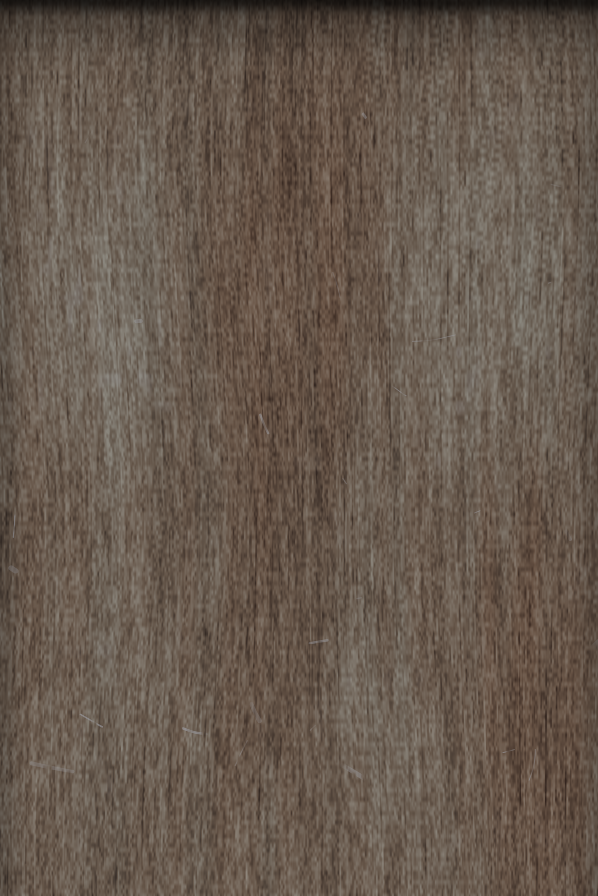
Write a WebGL 1 fragment shader that draws this texture.

```glsl
precision highp float;
// Weathered brown wood panel with fine upright grain, pale worn patches and scuffs.
// Stretched noise and thin broken fibre lines set a tone, which a ramp of browns
// colours; scratches, chalky smears and a dark top edge are laid over it.

uniform vec2 u_resolution;

const vec3 SHADOW = vec3(0.19, 0.15, 0.13);
const vec3 BROWN = vec3(0.395, 0.335, 0.285);
const vec3 WORN = vec3(0.53, 0.50, 0.46);
const vec3 CHALK = vec3(0.60, 0.60, 0.62);
const vec3 RED_TINT = vec3(0.016, -0.004, -0.011);

float hash(vec2 p) {
  return fract(sin(dot(p, vec2(127.1, 311.7))) * 43758.5453);
}

float noise(vec2 p) {
  vec2 cell = floor(p);
  vec2 f = fract(p);
  f = f * f * (3.0 - 2.0 * f);
  float low = mix(hash(cell), hash(cell + vec2(1.0, 0.0)), f.x);
  float high = mix(hash(cell + vec2(0.0, 1.0)), hash(cell + vec2(1.0, 1.0)), f.x);
  return mix(low, high, f.y);
}

// Noise centred on zero, with a cell count per unit in each direction
float grain(vec2 p, vec2 frequency, float seed) {
  return noise(p * frequency + seed) - 0.5;
}

// Soft oval area, 1 at the centre and 0 outside
float patchMask(vec2 p, vec2 centre, vec2 radius) {
  return 1.0 - smoothstep(0.35, 1.15, length((p - centre) / radius));
}

float segmentDistance(vec2 p, vec2 a, vec2 b) {
  vec2 along = b - a;
  vec2 offset = p - a;
  return length(offset - along * clamp(dot(offset, along) / dot(along, along), 0.0, 1.0));
}

float stroke(float dist, float halfWidth, float pixel) {
  return 1.0 - smoothstep(halfWidth - pixel * 0.5, halfWidth + pixel * 0.6, dist);
}

// One crisp upright line per column, drawn only where its own noise is high
float fibreLines(vec2 p, float columns, float breaks, float cover, float seed, float pixel) {
  float column = floor(p.x * columns);
  float centre = (column + mix(0.3, 0.7, hash(vec2(column, seed)))) / columns;
  float along = noise(vec2(column * 3.0 + 0.5, p.y * breaks + seed));
  float gate = smoothstep(1.0 - cover, 1.12 - cover, along);
  return gate * stroke(abs(p.x - centre), 0.0012, pixel);
}

// Two worn regions above, smaller ones below, with streaky outlines
float wornAmount(vec2 p) {
  vec2 q = p + vec2(0.05 * grain(p, vec2(9.0, 5.0), 3.0),
                    0.25 * grain(p, vec2(40.0, 2.5), 8.0));
  float worn = patchMask(q, vec2(0.15, 0.99), vec2(0.19, 0.34));
  worn += patchMask(q, vec2(0.80, 1.03), vec2(0.20, 0.40));
  worn += 0.6 * patchMask(q, vec2(0.64, 0.32), vec2(0.09, 0.22));
  worn += 0.4 * patchMask(q, vec2(0.18, 0.35), vec2(0.15, 0.30));
  return min(worn, 1.0);
}

// Darker reddish wood through the middle and at lower right
float redAmount(vec2 p) {
  vec2 q = p + vec2(0.0, 0.3 * grain(p, vec2(40.0, 1.5), 17.0));
  float red = patchMask(q, vec2(0.50, 1.05), vec2(0.18, 0.50));
  red += patchMask(q, vec2(0.89, 0.32), vec2(0.14, 0.48));
  red += 0.6 * patchMask(q, vec2(0.44, 0.48), vec2(0.14, 0.40));
  return min(red, 1.0);
}

float woodTone(vec2 p, float worn, float red, float pixel) {
  float tone = 0.362 + 0.060 * worn - 0.036 * red;
  tone += 0.035 * grain(p, vec2(6.0, 2.0), 5.0);
  tone += 0.040 * grain(p, vec2(45.0, 1.5), 11.0);
  tone += 0.065 * grain(p, vec2(130.0, 4.0), 23.0);
  tone += 0.120 * grain(p, vec2(260.0, 30.0), 31.0);
  tone += 0.150 * grain(p, vec2(340.0, 130.0), 47.0);
  tone -= 0.060 * fibreLines(p, 110.0, 30.0, 0.42, 61.0, pixel);
  tone -= 0.070 * fibreLines(p, 61.0, 5.0, 0.35, 29.0, pixel);
  tone += 0.050 * fibreLines(p, 83.0, 7.0, 0.38, 73.0, pixel);
  return tone;
}

vec3 woodRamp(float tone) {
  vec3 dark = mix(SHADOW, BROWN, clamp((tone - 0.16) / 0.185, 0.0, 1.0));
  return mix(dark, WORN, clamp((tone - 0.345) / 0.165, 0.0, 1.15));
}

// Scattered pale scuffs: mostly short and slanted, broken up by noise
float scuffs(vec2 p, float height, float pixel) {
  float marks = 0.0;
  vec2 bent = p + 0.012 * vec2(grain(p, vec2(18.0), 2.0), grain(p, vec2(18.0), 9.0));
  for (int i = 0; i < 26; i++) {
    float id = float(i);
    vec2 start = vec2(hash(vec2(id, 1.7)), (0.12 + 0.75 * hash(vec2(id, 4.3))) * height);
    float angle = 3.1416 * hash(vec2(id, 7.9));
    float reach = mix(0.008, 0.075, pow(hash(vec2(id, 2.6)), 2.0));
    float halfWidth = mix(0.0008, 0.0060, pow(hash(vec2(id, 5.2)), 3.0));
    float dist = segmentDistance(bent, start, start + reach * vec2(cos(angle), sin(angle)));
    marks = max(marks, stroke(dist, halfWidth, pixel) * mix(0.25, 0.7, hash(vec2(id, 8.8))));
  }
  return marks * smoothstep(0.1, 0.6, noise(p * vec2(120.0, 70.0)));
}

void main() {
  vec2 p = gl_FragCoord.xy / u_resolution.x;
  float pixel = 1.0 / u_resolution.x;
  float height = u_resolution.y / u_resolution.x;

  // Gently leaning fibres
  vec2 fibre = p + vec2(0.035 * grain(p, vec2(3.0, 1.6), 13.0), 0.0);
  float worn = wornAmount(p);
  float red = redAmount(p);
  vec3 color = woodRamp(woodTone(fibre, worn, red, pixel));
  color += RED_TINT * (0.8 * red - 0.4 * worn + 0.8 * grain(fibre, vec2(40.0, 2.0), 83.0));

  // Chalky smears and scratches
  float smear = smoothstep(0.80, 0.96, noise(p * vec2(60.0, 22.0) + 91.0));
  color = mix(color, CHALK, 0.22 * smear * (0.2 + 0.8 * worn));
  color = mix(color, CHALK, scuffs(p, height, pixel));

  // Darkened sides and shadowed top edge
  float side = min(p.x, 1.0 - p.x);
  float top = height - p.y;
  color *= mix(0.86, 1.0, smoothstep(0.0, 0.06, side));
  color *= mix(0.70, 1.0, smoothstep(0.0, 0.13, top));
  color *= mix(0.35, 1.0, smoothstep(0.0, 0.034, top + 0.008 * grain(p, vec2(12.0, 1.0), 6.0)));
  gl_FragColor = vec4(clamp(color, 0.0, 1.0), 1.0);
}
```
